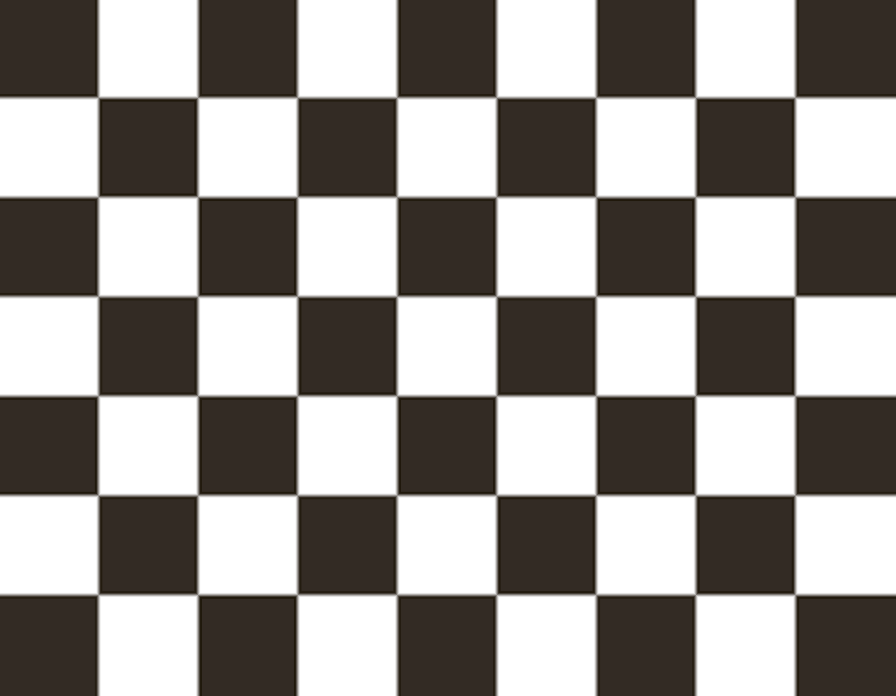
Give the GLSL for this pattern, as a Shadertoy shader.

```glsl
// Checkerboard of nine by seven near-black brown and white squares.
// A signed distance to the nearest inner grid line gives soft grey edges
// and a faint darker rim whose strength varies a little per square.

float hash(vec2 cell) {
    return fract(sin(dot(cell, vec2(12.99, 78.23))) * 437.58);
}

// Distance to the checker boundary: positive in white, negative in dark.
float checkerDistance(vec2 p, vec2 cell, vec2 grid) {
    vec2 line = clamp(floor(p + 0.5), vec2(1.0), grid - 1.0);
    vec2 gap = abs(p - line);
    float side = mod(cell.x + cell.y, 2.0) * 2.0 - 1.0;
    return side * min(gap.x, gap.y);
}

void mainImage(out vec4 fragColor, in vec2 fragCoord) {
    vec2 grid = vec2(9.0, 7.0);
    vec2 p = fragCoord / iResolution.xy * grid + vec2(0.010, -0.016);
    vec2 cell = clamp(floor(p), vec2(0.0), grid - 1.0);
    float d = checkerDistance(p, cell, grid);

    // Blurred edge, never narrower than a pixel
    float pixel = grid.y / iResolution.y;
    float blur = max(0.028, pixel);
    float white = smoothstep(-blur, blur, d);

    // Darker rim just inside each dark square
    float rim = 1.0 - smoothstep(0.006, 0.006 + max(0.012, pixel), abs(d + 0.026));
    rim *= 0.7 + 0.3 * hash(cell);

    vec3 dark = mix(vec3(0.20, 0.17, 0.14), vec3(0.12, 0.09, 0.04), rim);
    fragColor = vec4(mix(dark, vec3(1.0), white), 1.0);
}
```
